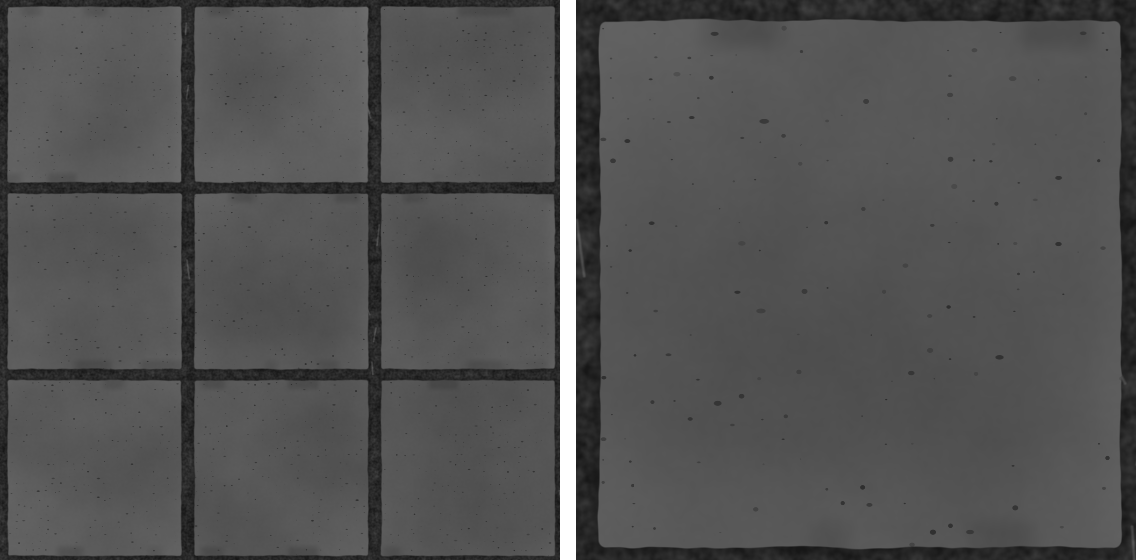
Left, the full canvas; right, a detail of the centre.
Give the GLSL for this texture, as a Shadertoy shader.

```glsl
#define REPEATS 3.0
#define TILE_CENTER vec2(0.507, 0.493)
#define TILE_HALF vec2(0.465, 0.470)
#define CORNER_RADIUS 0.012
#define EDGE_WOBBLE 0.006
#define PIT_GRID 26.0
#define PIT_DENSITY 0.30
#define SCRATCHES 12
#define TILE_DARK vec3(0.295)
#define TILE_LIGHT vec3(0.405)
#define GROUT_DARK vec3(0.09)
#define GROUT_LIGHT vec3(0.26)

vec2 hash2(vec2 p) {
    vec3 q = fract(p.xyx * vec3(0.1031, 0.1030, 0.0973));
    q += dot(q, q.yzx + 33.33);
    return fract((q.xx + q.yz) * q.zy);
}

vec2 gradientAt(vec2 cell) {
    float angle = 6.2832 * hash2(cell + 57.0).x;
    return vec2(cos(angle), sin(angle));
}

float gradientNoise(vec2 p) {
    vec2 i = floor(p), f = fract(p);
    vec2 u = f * f * f * (f * (f * 6.0 - 15.0) + 10.0);
    vec2 e = vec2(1.0, 0.0);
    float low = mix(dot(gradientAt(i), f), dot(gradientAt(i + e), f - e), u.x);
    float high = mix(dot(gradientAt(i + e.yx), f - e.yx),
                     dot(gradientAt(i + 1.0), f - 1.0), u.x);
    return mix(low, high, u.y);
}

float fbm(vec2 p) {
    float sum = 0.0, amplitude = 1.0;
    for (int i = 0; i < 4; i++) {
        sum += amplitude * gradientNoise(p);
        p = p * 2.03 + 11.7;
        amplitude *= 0.5;
    }
    return sum;
}

float roundedBox(vec2 p, vec2 halfSize, float radius) {
    vec2 q = abs(p) - halfSize + radius;
    return length(max(q, 0.0)) + min(max(q.x, q.y), 0.0) - radius;
}

float segment(vec2 p, vec2 a, vec2 b) {
    vec2 pa = p - a, ba = b - a;
    return length(pa - ba * clamp(dot(pa, ba) / dot(ba, ba), 0.0, 1.0));
}

// Sparse, slightly stretched pinholes
float pits(vec2 p, float aa) {
    vec2 g = p * PIT_GRID, cell = floor(g);
    vec2 chance = hash2(cell + 13.0), shape = hash2(cell + 91.0);
    vec2 offset = fract(g) - mix(vec2(0.25), vec2(0.75), hash2(cell + 37.0));
    float soft = aa * PIT_GRID;
    float d = length(offset * vec2(mix(0.5, 1.0, shape.x), 1.0));
    float radius = mix(0.03, 0.12, shape.y * shape.y);
    float cluster = PIT_DENSITY * (1.0 + 1.2 * gradientNoise(p * 2.5));
    return step(chance.x, cluster) * mix(0.3, 1.0, chance.y)
         * (1.0 - smoothstep(radius - 0.5 * soft, radius + 0.5 * soft, d));
}

vec3 tileColor(vec2 p, vec2 id, vec2 local, float aa) {
    vec2 q = local / TILE_HALF, tone = hash2(id + 5.0);
    vec2 inset = TILE_HALF - abs(local);
    float shade = 0.47 + 0.28 * (tone.x - 0.5) + 0.16 * (dot(q, q) - 0.67);
    shade += 0.5 * gradientNoise(p * 1.7 + id * 7.3) + 0.12 * fbm(p * 6.0);

    // Pale side glaze and dark smudges along the horizontal edges
    float side = 1.0 - smoothstep(0.0, 0.07, inset.x);
    shade += 0.2 * side * tone.y * step(0.0, local.x);
    float smudge = smoothstep(0.08, 0.3, gradientNoise(vec2(p.x * 4.0, id.y * 9.3 + sign(local.y))));
    shade -= 0.4 * smudge * (1.0 - smoothstep(0.025, 0.07, inset.y));

    vec3 color = mix(TILE_DARK, TILE_LIGHT, clamp(shade, -0.15, 1.2));
    color += 0.006 * gradientNoise(p * 60.0);
    return color * (1.0 - 0.45 * pits(p, aa));
}

vec3 groutColor(vec2 p, float edge, float aa) {
    float grain = fbm(p * 24.0) * 0.45 + gradientNoise(p * 75.0) * 0.4;
    float shade = 0.42 + grain + 0.3 * gradientNoise(p * 3.0);
    shade *= mix(0.65, 1.0, smoothstep(0.0, 0.025, edge));
    vec3 color = mix(GROUT_DARK, GROUT_LIGHT, clamp(shade, 0.0, 1.3));

    // Fine pale scratches in the upright joints
    for (int i = 0; i < SCRATCHES; i++) {
        vec2 place = hash2(vec2(float(i), 3.0)), lean = hash2(vec2(float(i), 8.0));
        vec2 start = vec2(floor(place.x * REPEATS + 0.5) + 0.05 * (lean.y - 0.5), place.y * REPEATS);
        vec2 end = start + vec2(0.04 * (lean.x - 0.5), mix(0.02, 0.12, lean.y));
        color += 0.12 * (1.0 - smoothstep(0.0, 0.003 + aa, segment(p, start, end)));
    }
    return color;
}

void mainImage(out vec4 fragColor, in vec2 fragCoord) {
    vec2 p = fragCoord / iResolution.xy * REPEATS;
    float aa = REPEATS / min(iResolution.x, iResolution.y);
    vec2 id = floor(p), local = fract(p) - TILE_CENTER;

    // Tile outline with slightly worn edges
    float edge = roundedBox(local, TILE_HALF, CORNER_RADIUS);
    edge += EDGE_WOBBLE * (gradientNoise(p * 7.0) + 0.5 * gradientNoise(p * 28.0));
    float tileMask = 1.0 - smoothstep(-aa, aa, edge);

    vec3 color = mix(groutColor(p, edge, aa), tileColor(p, id, local, aa), tileMask);
    fragColor = vec4(color, 1.0);
}
```
